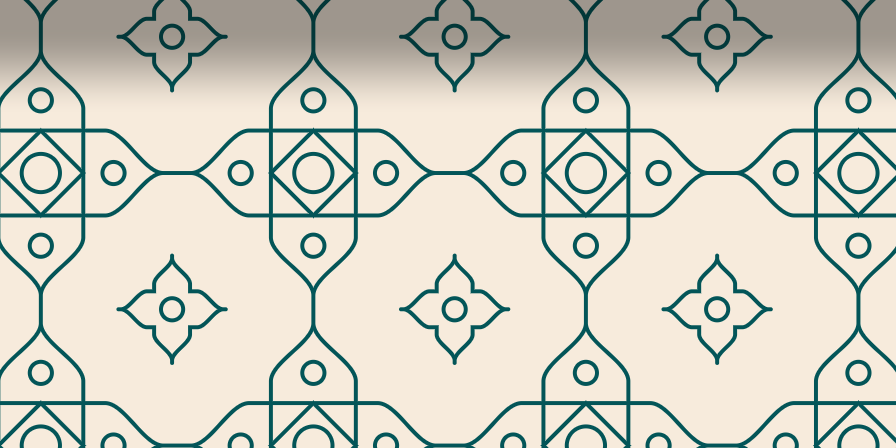
A Shadertoy shader for this pattern:

```glsl
// Layout, in design units: the canvas height is UNITS tall
const float UNITS = 384.0;
const float PERIOD = 233.6;
const vec2 NODE = vec2(35.0, 235.7);
const float HALF_LINE = 1.7;

// Lattice
const float ARM_HALF = 36.4;
const float ARM_BEND = 55.0;
const float ARM_WAIST = 105.0;
const float HUB_RADIUS = 16.4;
const float BEAD_RADIUS = 9.5;
const float BEAD_OFFSET = 62.3;

// Flower
const float PETAL_HALF = 15.4;
const float PETAL_BEND = 21.5;
const float PETAL_NECK = 44.0;
const float PETAL_TIP = 46.0;
const float FLOWER_SHIFT = 4.3;

// Colours and shade; shade edges are fractions of the height
const vec3 CREAM = vec3(0.969, 0.922, 0.863);
const vec3 TEAL = vec3(0.01, 0.335, 0.345);
const float SHADE_DEPTH = 0.36;
const float SHADE_START = 0.74;
const float SHADE_FULL = 0.935;

float ring(vec2 p, float radius) {
    return abs(length(p) - radius);
}

// Distance to an S-curve falling from height to zero between start and end
float ogee(vec2 p, float height, float start, float end) {
    float t = clamp((p.x - start) / (end - start), 0.0, 1.0);
    float curve = height * (1.0 - t * t * (3.0 - 2.0 * t));
    float slope = 6.0 * height * t * (1.0 - t) / (end - start);
    return abs(p.y - curve) / sqrt(1.0 + slope * slope);
}

// Fold a point into one eighth: x is the longer axis
vec2 foldEighth(vec2 p) {
    p = abs(p);
    return vec2(max(p.x, p.y), min(p.x, p.y));
}

float lattice(vec2 p) {
    vec2 q = abs(p);
    float arms = min(ogee(q, ARM_HALF, ARM_BEND, ARM_WAIST),
                     ogee(q.yx, ARM_HALF, ARM_BEND, ARM_WAIST));
    float diamond = abs(q.x + q.y - ARM_HALF) * inversesqrt(2.0);
    float bead = ring(foldEighth(p) - vec2(BEAD_OFFSET, 0.0), BEAD_RADIUS);
    return min(min(arms, diamond), min(bead, ring(p, HUB_RADIUS)));
}

float flower(vec2 p) {
    vec2 q = foldEighth(p);
    float petal = q.x < PETAL_TIP
        ? ogee(q, PETAL_HALF, PETAL_BEND, PETAL_NECK)
        : length(q - vec2(PETAL_TIP, 0.0));
    return min(petal, ring(p, BEAD_RADIUS));
}

void mainImage(out vec4 fragColor, in vec2 fragCoord) {
    float pixel = UNITS / iResolution.y;
    vec2 p = fragCoord * pixel - NODE;

    // Lattice nodes, with flowers at the cell centres
    vec2 nodeLocal = p - PERIOD * round(p / PERIOD);
    vec2 cell = floor(p / PERIOD);
    vec2 flowerLocal = p - PERIOD * (cell + 0.5);

    // Flowers lean left and right in alternate columns
    flowerLocal.x -= FLOWER_SHIFT * (2.0 * mod(cell.x, 2.0) - 1.0);

    float d = min(lattice(nodeLocal), flower(flowerLocal)) - HALF_LINE;
    float ink = clamp(0.5 - d / pixel, 0.0, 1.0);
    vec3 color = mix(CREAM, TEAL, ink);

    // Soft shade along the top
    float height = fragCoord.y / iResolution.y;
    color *= 1.0 - SHADE_DEPTH * smoothstep(SHADE_START, SHADE_FULL, height);

    fragColor = vec4(color, 1.0);
}
```
